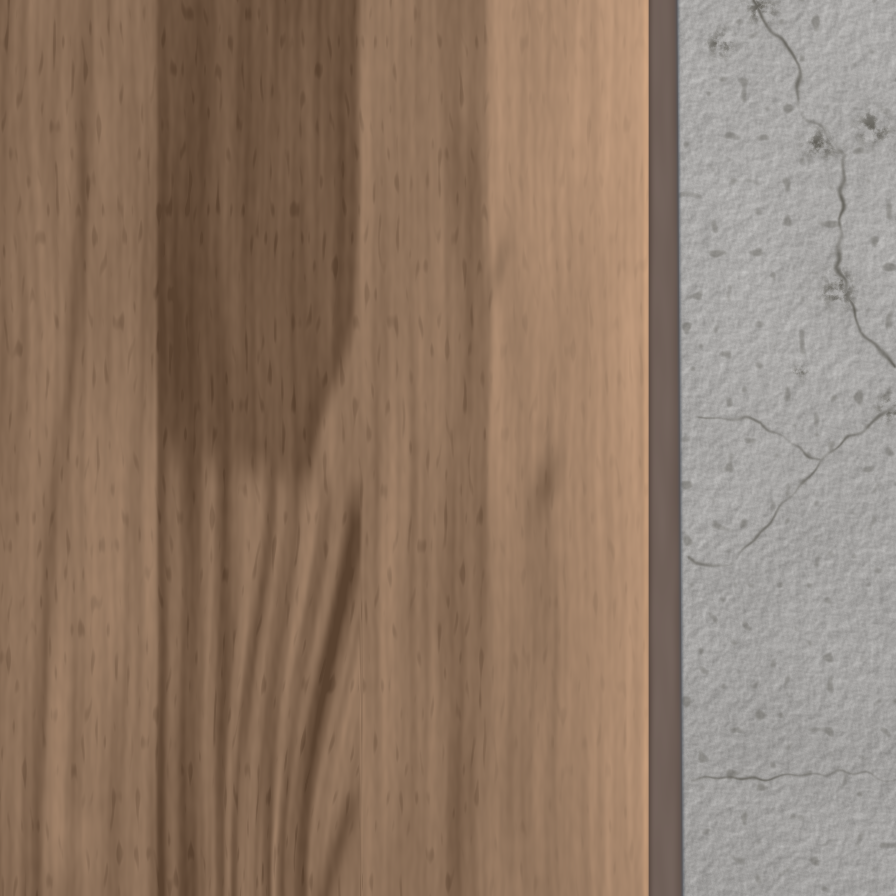
Write a WebGL 2 fragment shader that draws this texture.

```glsl
#version 300 es
precision highp float;
uniform vec2 u_resolution;
out vec4 fragColor;

const vec3 WOOD_DARK = vec3(0.35, 0.26, 0.19);
const vec3 WOOD_MID = vec3(0.56, 0.45, 0.36);
const vec3 WOOD_LIGHT = vec3(0.78, 0.63, 0.51);
const vec3 TRIM = vec3(0.44, 0.38, 0.35);
const vec3 CONCRETE = vec3(0.645, 0.638, 0.63);
const vec3 STAIN = vec3(0.33, 0.32, 0.29);
const float SEAM_A = 0.175, SEAM_B = 0.403, SEAM_C = 0.545;
const float BOARD_END = 0.724, WALL_START = 0.756;

// Wall cracks, four points each
const vec2 CRACKS[20] = vec2[](
    vec2(0.84, 1), vec2(0.89, 0.93), vec2(0.892, 0.88), vec2(0.942, 0.83),
    vec2(0.942, 0.83), vec2(0.935, 0.7), vec2(0.96, 0.63), vec2(1, 0.59),
    vec2(0.78, 0.535), vec2(0.85, 0.53), vec2(0.915, 0.485), vec2(1, 0.55),
    vec2(0.765, 0.375), vec2(0.815, 0.37), vec2(0.84, 0.395), vec2(0.915, 0.485),
    vec2(0.77, 0.13), vec2(0.86, 0.132), vec2(0.94, 0.14), vec2(1, 0.128));
// Stain centres and radii
const vec3 STAINS[7] = vec3[](vec3(0.915, 0.838, 0.017), vec3(0.976, 0.856, 0.018),
    vec3(0.805, 0.95, 0.014), vec3(0.935, 0.675, 0.02), vec3(0.894, 0.583, 0.008),
    vec3(0.848, 0.99, 0.017), vec3(0.993, 0.545, 0.014));

vec2 gradientAt(vec2 cell) {
    vec3 h = fract(cell.xyx * vec3(0.1031, 0.103, 0.0973));
    h += dot(h, h.yzx + 33.33);
    float angle = 6.2832 * fract((h.x + h.y) * h.z);
    return vec2(cos(angle), sin(angle));
}

float noise(vec2 p) {
    vec2 i = floor(p), f = fract(p), e = vec2(0, 1);
    vec2 u = f * f * (3.0 - 2.0 * f);
    float low = mix(dot(gradientAt(i), f), dot(gradientAt(i + e.yx), f - e.yx), u.x);
    float high = mix(dot(gradientAt(i + e), f - e), dot(gradientAt(i + 1.0), f - 1.0), u.x);
    return 1.4 * mix(low, high, u.y);
}

float fbm(vec2 p) {
    float sum = 0.0, gain = 0.55;
    for (int i = 0; i < 4; i++, gain *= 0.55) {
        sum += gain * noise(p);
        p = p * 2.03 + 17.3;
    }
    return sum;
}

float bell(float x, float width) { return exp(-x * x / (width * width)); }
float blob(vec2 d, vec2 size) { d /= size; return exp(-dot(d, d)); }
float edge(float at, float x, float soft) { return smoothstep(at - soft, at + soft, x); }

float crackDistance(vec2 p, int first, int end) {
    float d = 1.0;
    for (int i = first; i < end; i++) {
        if (i % 4 == 3) continue;
        vec2 a = p - CRACKS[i], b = CRACKS[i + 1] - CRACKS[i];
        d = min(d, length(a - b * clamp(dot(a, b) / dot(b, b), 0.0, 1.0)));
    }
    return d;
}

vec3 wood(vec2 p) {
    float x = p.x + 0.006 * noise(p * vec2(5, 4));
    float inB = edge(SEAM_A, mix(p.x, x, 0.3), 0.003);
    float inC = edge(SEAM_B, p.x, 0.003);
    float inD = edge(SEAM_C, x, 0.004);

    // Left board with a slanted vein
    float a = 0.46 + 0.07 * bell(p.y - 0.4, 0.25) - 0.13 * bell(p.x, 0.025);
    a -= 0.17 * bell(x - 0.045 - 0.055 * smoothstep(0.1, 1.0, p.y), 0.009);
    a -= 0.09 * bell(x - 0.163, 0.01) * smoothstep(0.4, 0.8, p.y);
    a += 0.1 * blob(p - vec2(0.08, 0.06), vec2(0.035, 0.04));

    // Dark board: heartwood above, curved streaks below
    float heart = 0.345 + 0.055 * smoothstep(0.45, 0.67, p.y);
    float upper = mix(0.2, 0.45, edge(heart, x, 0.008)) - 0.1 * bell(x - heart + 0.012, 0.012);
    float bentX = x + 0.072 * (1.0 - smoothstep(0.0, 0.45, p.y)) * smoothstep(0.19, 0.36, p.x);
    float streaks = 0.33 + 0.1 * smoothstep(0.22, 0.36, p.x);
    streaks += 0.16 * sin(bentX * 165.0 + 3.0 * noise(vec2(bentX * 22.0, p.y * 2.0)));
    streaks -= 0.3 * bell(bentX - 0.394, 0.013);
    streaks = mix(streaks, 0.47, edge(0.412, bentX, 0.008));
    streaks -= 0.26 * bell(x - 0.36 - 0.3 * p.y, 0.01) * (1.0 - smoothstep(0.08, 0.14, p.y));
    float b = mix(streaks, upper, edge(0.46, p.y + 0.25 * (x - 0.34), 0.035));
    b -= 0.09 * bell(x - 0.2, 0.025);

    // Middle board, then pale right board with knots
    float c = 0.52 - 0.11 * bell(x - 0.51, 0.03) - 0.08 * blob(p - vec2(0.515, 0.8), vec2(0.03, 0.07));
    float d = 0.57 + 0.15 * smoothstep(0.1, 0.95, p.y) + 0.17 * smoothstep(0.6, 0.72, p.x);
    vec2 knot = p - vec2(0.61 + 0.3 * (p.y - 0.46), 0.46);
    d -= 0.23 * blob(knot, vec2(0.014, 0.04)) + 0.08 * blob(p - vec2(0.6, 0.36), vec2(0.025, 0.12));
    float tone = mix(mix(mix(a, b, inB), c, inC), d, inD);
    tone -= 0.2 * blob(p - vec2(0.417 + 0.2 * p.y, 0.7), vec2(0.009, 0.04));

    // Long grain, fine lines and short pores
    float grainX = mix(x, bentX, inB * (1.0 - inC)), calm = 1.0 - 0.5 * inD;
    tone += 0.13 * calm * noise(vec2(grainX * 42.0, p.y * 2.2));
    tone += 0.11 * noise(vec2(grainX * 125.0, p.y * 4.0));
    tone += 0.04 * noise(p * vec2(210, 45)) + 0.05 * fbm(p * vec2(12, 5));
    tone -= 0.15 * calm * smoothstep(0.32, 0.75, noise(vec2(grainX * 150.0, p.y * 32.0)));
    tone -= 0.04 * (1.0 - smoothstep(0.0, 0.3, p.y));
    tone = 2.0 * clamp(tone, 0.0, 1.0);
    return mix(mix(WOOD_DARK, WOOD_MID, min(tone, 1.0)), WOOD_LIGHT, max(tone - 1.0, 0.0));
}

vec3 wall(vec2 p) {
    // Rough plaster with pits
    float shade = 0.13 * (fbm(p * 75.0) - fbm((p + vec2(-0.0022, 0.0022)) * 75.0));
    shade += 0.035 * (fbm(p * 9.0) + fbm(p * 130.0) + smoothstep(0.0, 0.75, p.y) - 0.5);
    vec3 color = mix(CONCRETE + shade, STAIN, 0.35 * smoothstep(0.42, 0.75, noise(p * 62.0 + 9.0)));

    // Cracks and stains
    vec2 q = p + 0.006 * vec2(noise(p * 45.0), noise(p * 45.0 + 31.0));
    float wear = clamp(0.6 + 0.7 * noise(p * 28.0), 0.1, 1.0);
    float crack = max(0.75 * bell(crackDistance(q, 0, 8), 0.0024), 0.6 * bell(crackDistance(q, 8, 20), 0.0018));
    float grime = 0.0;
    for (int i = 0; i < 7; i++) grime = max(grime, blob(q - STAINS[i].xy, STAINS[i].zz));
    grime *= smoothstep(-0.25, 0.45, fbm(p * 85.0 + 4.0));
    return mix(color, STAIN, max(wear * crack, 0.85 * grime));
}

void main() {
    vec2 p = gl_FragCoord.xy / u_resolution;
    float soft = 0.8 / u_resolution.x;
    float wallEdge = WALL_START + 0.006 * (1.0 - p.y);
    vec3 color = wood(p) + vec3(0.07, 0.05, 0.03) * bell(p.x - BOARD_END + 0.003, 0.003);

    // Trim between board and wall
    vec3 trim = TRIM + 0.015 * noise(p * vec2(90, 12));
    trim -= 0.08 * bell(p.x - BOARD_END, 0.004) + 0.05 * bell(p.x - wallEdge, 0.007);
    color = mix(color, trim, edge(BOARD_END, p.x, soft));
    color = mix(color, wall(p), edge(wallEdge, p.x, soft));
    color = mix(color, vec3(0.31, 0.33, 0.36), 0.6 * bell(p.x - wallEdge, 0.0022));
    fragColor = vec4(color, 1);
}
```
